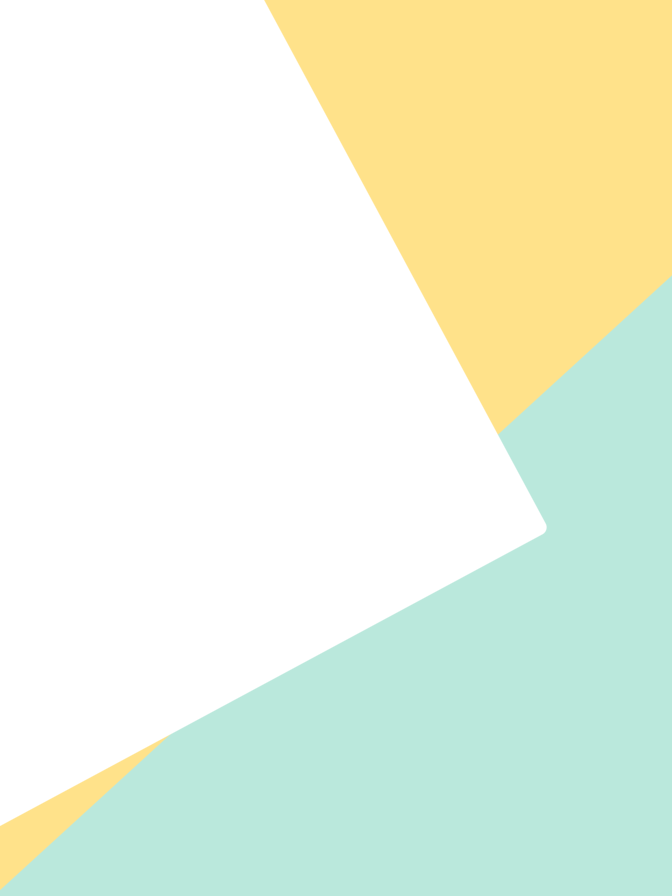
A Shadertoy shader for this background:

```glsl
// A white, tilted card with a softly rounded corner lies over a flat
// two-colour ground, split by a rising diagonal into yellow and mint.
// Both shapes are signed distances, blended with pixel-wide smooth edges.

const vec3 YELLOW = vec3(1.0, 0.885, 0.542);
const vec3 MINT   = vec3(0.730, 0.910, 0.862);
const vec3 WHITE  = vec3(1.0);

// Signed distance to the line through a and b, negative on its right side.
float lineDistance(vec2 p, vec2 a, vec2 b) {
    vec2 along = normalize(b - a);
    return dot(p - a, vec2(-along.y, along.x));
}

// Signed distance to an endless quadrant with its lower right corner
// at the given point, turned by angle and rounded by radius.
float cornerDistance(vec2 p, vec2 corner, float angle, float radius) {
    vec2 along = vec2(cos(angle), sin(angle));
    vec2 across = vec2(-along.y, along.x);
    vec2 q = vec2(dot(p - corner, along), -dot(p - corner, across)) + radius;
    return length(max(q, 0.0)) + min(max(q.x, q.y), 0.0) - radius;
}

// Share of a pixel covered by the inside of a shape.
float coverage(float dist, float pixel) {
    return 1.0 - smoothstep(-0.8 * pixel, 0.8 * pixel, dist);
}

void mainImage(out vec4 fragColor, in vec2 fragCoord) {
    // The canvas width is one unit.
    float pixel = 1.0 / iResolution.x;
    vec2 p = fragCoord * pixel;

    // Ground: mint below the diagonal, yellow above.
    float diagonal = lineDistance(p, vec2(0.0, 0.0087), vec2(1.0, 0.9236));
    vec3 color = mix(YELLOW, MINT, coverage(diagonal, pixel));

    // Card.
    float card = cornerDistance(p, vec2(0.8177, 0.5438), 0.4934, 0.012);
    color = mix(color, WHITE, coverage(card, pixel));

    fragColor = vec4(color, 1.0);
}
```
